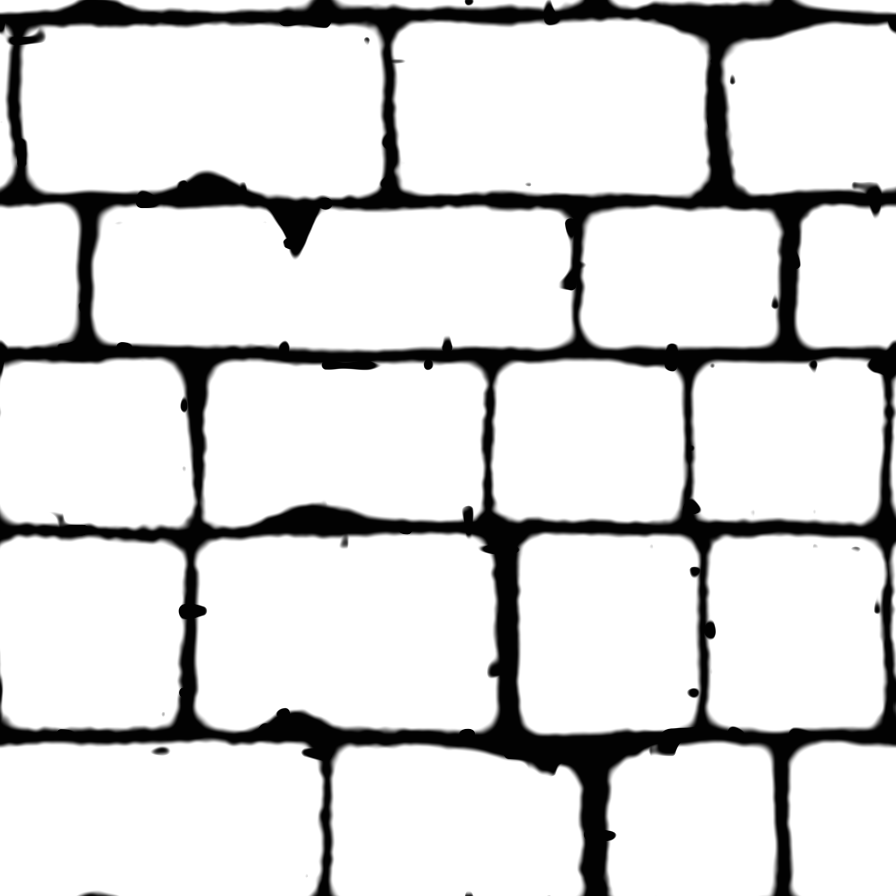
Give the GLSL for this texture, as a WebGL 1 fragment shader.

```glsl
precision highp float;
// Rough stone wall in black and white: five courses of pale blocks, tiling both ways.
// Each course gives its joints and chips; distances to the mortar lines are
// blended for rounded corners, then warped and frayed with periodic noise.

uniform vec2 u_resolution;

#define STONE vec3(1.0)
#define MORTAR vec3(0.008)
#define FIRST_BED 0.018
#define BED_HALF 0.0075
#define CORNER 0.030
#define BEND 0.010
#define WOBBLE 0.005
#define FRAY 0.005
#define NICK 0.012
#define SOFTNESS 0.0036

// Chips hold position along the bed, half width and depth.
struct Course {
  float top, bottom;
  vec4 joints, halfWidths, tapers;
  vec3 topChip, bottomChip;
};

float hash(vec2 p) {
  vec3 q = fract(vec3(p.xyx) * 0.1031);
  q += dot(q, q.yzx + 33.33);
  return fract((q.x + q.y) * q.z);
}

// Value noise from -1 to 1, repeating once per canvas.
float noise(vec2 uv, float cells, float seed) {
  vec2 p = uv * cells;
  vec2 i = floor(p);
  vec2 f = fract(p);
  f = f * f * (3.0 - 2.0 * f);
  vec2 a = mod(i, cells) + seed;
  vec2 b = mod(i + 1.0, cells) + seed;
  float low = mix(hash(a), hash(vec2(b.x, a.y)), f.x);
  float high = mix(hash(vec2(a.x, b.y)), hash(b), f.x);
  return 2.0 * mix(low, high, f.y) - 1.0;
}

float smoothMin(float a, float b, float k) {
  float h = max(k - abs(a - b), 0.0) / k;
  return min(a, b) - 0.25 * h * h * k;
}

vec4 wrapDistance(vec4 d) {
  return abs(fract(d + 0.5) - 0.5);
}

// Courses from the top down; v is the depth below the top edge.
Course courseAt(float v) {
  if (v < 0.224) return Course(FIRST_BED, 0.224,
    vec4(0.021, 0.435, 0.801, 0.801), vec4(0.006, 0.007, 0.010, 0.010),
    vec4(0.0, 0.0, 0.013, 0.013),
    vec3(0.82, 0.12, 0.024), vec3(0.235, 0.065, 0.024));
  if (v < 0.398) return Course(0.224, 0.398,
    vec4(0.096, 0.648, 0.879, 0.879), vec4(0.008, 0.0055, 0.009, 0.009),
    vec4(-0.003, 0.0, -0.002, -0.002),
    vec3(0.328, 0.030, 0.056), vec3(0.72, 0.04, 0.003));
  if (v < 0.591) return Course(0.398, 0.591,
    vec4(0.220, 0.548, 0.770, 0.993), vec4(0.009, 0.006, 0.005, 0.006),
    vec4(-0.014, 0.0, 0.0, 0.0),
    vec3(0.72, 0.04, 0.004), vec3(0.35, 0.085, 0.019));
  if (v < 0.822) return Course(0.591, 0.822,
    vec4(0.211, 0.563, 0.786, 0.995), vec4(0.008, 0.013, 0.005, 0.005),
    vec4(0.004, 0.0, 0.0, 0.0),
    vec3(0.56, 0.05, 0.005), vec3(0.335, 0.055, 0.022));
  return Course(0.822, 1.0 + FIRST_BED,
    vec4(0.364, 0.660, 0.875, 0.875), vec4(0.006, 0.014, 0.009, 0.009),
    vec4(0.0, 0.0, -0.004, -0.004),
    vec3(0.635, 0.15, 0.022), vec3(0.11, 0.055, 0.014));
}

float chipDepth(float x, vec3 chip) {
  float away = wrapDistance(vec4(x - chip.x)).x;
  return chip.z * (1.0 - smoothstep(0.0, chip.y, away));
}

// Positive inside a stone, negative in the mortar.
float stoneDistance(vec2 uv) {
  // Bend the beds and joints
  vec2 p = uv;
  p += 0.5 * BEND * vec2(noise(uv, 9.0, 3.0), noise(uv, 5.0, 17.0));
  p += 0.5 * WOBBLE * vec2(noise(uv, 34.0, 29.0), noise(uv, 30.0, 41.0));
  p.y = mod(p.y - FIRST_BED, 1.0) + FIRST_BED;

  // Horizontal beds, deepened by chips
  Course c = courseAt(p.y);
  float above = p.y - c.top - chipDepth(p.x, c.topChip);
  float below = c.bottom - p.y - chipDepth(p.x, c.bottomChip);
  float bed = min(above, below) - BED_HALF;

  // Upright joints, widening along their taper
  float t = (p.y - c.top) / (c.bottom - c.top) - 0.5;
  vec4 gaps = wrapDistance(p.x - c.joints) - c.halfWidths - c.tapers * t;
  float joint = min(min(gaps.x, gaps.y), min(gaps.z, gaps.w));
  float d = smoothMin(bed, joint, CORNER);

  // Patchy fraying and rare nicks
  float patchy = 0.45 + 0.4 * noise(uv, 11.0, 53.0);
  d += 0.5 * FRAY * patchy * noise(uv, 100.0, 67.0);
  d += 0.0018 * noise(uv, 16.0, 79.0);
  return d - NICK * smoothstep(0.65, 0.95, noise(uv, 44.0, 97.0));
}

void main() {
  vec2 uv = gl_FragCoord.xy / u_resolution;
  float d = stoneDistance(vec2(uv.x, 1.0 - uv.y));
  float edge = max(SOFTNESS, 0.75 / min(u_resolution.x, u_resolution.y));
  gl_FragColor = vec4(mix(MORTAR, STONE, smoothstep(-edge, edge, d)), 1.0);
}
```
